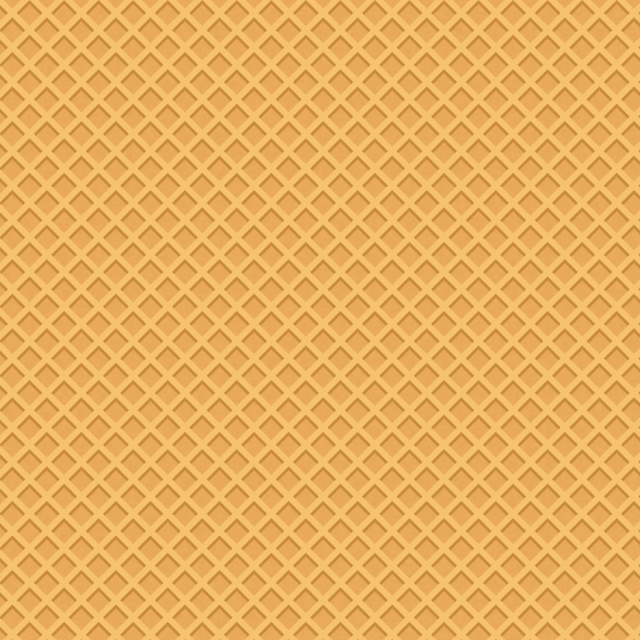
Write a Shadertoy shader that draws this pattern.

```glsl
// Waffle wafer: a diagonal lattice of pale ridges around sunken diamond pockets.
// The canvas is turned into unit lattice cells; each pocket is a rounded box
// with a chevron shadow under its two upper walls and a faint baked grain.

const float REPEATS = 18.53;                // diamonds across and down the canvas
const vec2  ORIGIN = vec2(0.0462, 0.9797);  // centre of one pocket
const float POCKET_HALF = 0.374;            // half side of a pocket, in cells
const float CORNER = 0.03;                  // pocket corner radius, in cells
const float SHADOW_WIDTH = 0.115;           // shadow thickness, in cells
const float SOFTNESS = 0.035;               // least edge blur, in cells
const float GRAIN_SCALE = 240.0;            // grain specks across the canvas
const float GRAIN_AMOUNT = 0.022;

const vec3 RIDGE_COLOR  = vec3(0.965, 0.762, 0.430);
const vec3 FLOOR_COLOR  = vec3(0.910, 0.668, 0.348);
const vec3 SHADOW_COLOR = vec3(0.785, 0.545, 0.225);

float hash(vec2 p) {
    vec3 v = fract(vec3(p.xyx) * 0.1031);
    v += dot(v, v.yzx + 33.33);
    return fract((v.x + v.y) * v.z);
}

float valueNoise(vec2 p) {
    vec2 i = floor(p);
    vec2 f = fract(p);
    f = f * f * (3.0 - 2.0 * f);
    float low  = mix(hash(i), hash(i + vec2(1.0, 0.0)), f.x);
    float high = mix(hash(i + vec2(0.0, 1.0)), hash(i + 1.0), f.x);
    return mix(low, high, f.y);
}

float roundedBox(vec2 p, float halfSide, float radius) {
    vec2 d = abs(p) - halfSide + radius;
    return length(max(d, 0.0)) + min(max(d.x, d.y), 0.0) - radius;
}

void mainImage(out vec4 fragColor, in vec2 fragCoord) {
    float canvas = min(iResolution.x, iResolution.y);
    vec2 uv = fragCoord / canvas;

    // Diagonal lattice: +x runs to the upper right, +y to the upper left
    vec2 p = (uv - ORIGIN) * REPEATS;
    vec2 lattice = vec2(p.x + p.y, p.y - p.x);
    vec2 cell = fract(lattice + 0.5) - 0.5;
    float pixel = REPEATS * sqrt(2.0) / canvas;
    float edge = max(SOFTNESS, 0.7 * pixel);

    // Pocket floor with grain
    float grain = valueNoise(uv * GRAIN_SCALE) - 0.5;
    vec3 pocketColor = FLOOR_COLOR + grain * GRAIN_AMOUNT;

    // Shadow cast by the two upper walls
    float wallDistance = POCKET_HALF - max(cell.x, cell.y);
    float shadow = 1.0 - smoothstep(-edge, edge, wallDistance - SHADOW_WIDTH);
    pocketColor = mix(pocketColor, SHADOW_COLOR, shadow);

    // Ridges around the pocket
    float pocketDistance = roundedBox(cell, POCKET_HALF, CORNER);
    float ridge = smoothstep(-edge, edge, pocketDistance);
    fragColor = vec4(mix(pocketColor, RIDGE_COLOR, ridge), 1.0);
}
```
